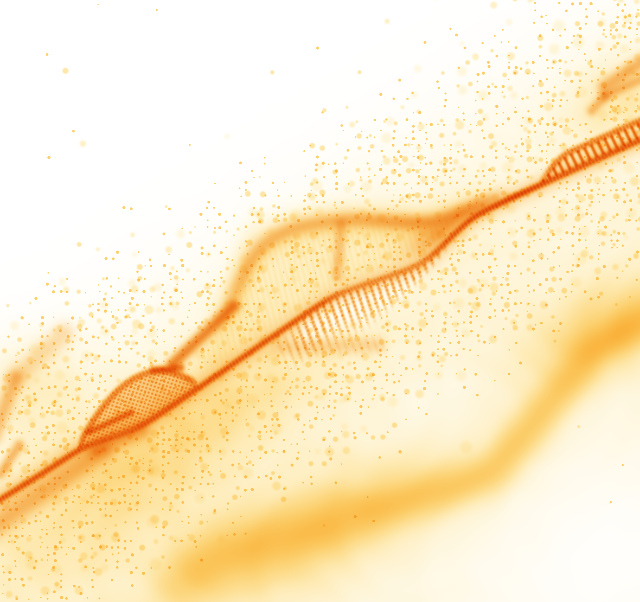
A WebGL 1 fragment shader for this background:

```glsl
precision highp float;
uniform vec2 u_resolution;

const vec3 GOLD_INK = vec3(0.015, 0.235, 0.95);  // light absorbed per density
const vec3 EMBER_INK = vec3(0.05, 0.47, 1.25);
const float TAU = 6.28318;
const float STEP = 0.004;  // spacing for slope estimates
const float THREAD_WIDTH = 0.0048;
const float RIB_PITCH = 0.0105;
const float MESH_PITCH = 0.0062;
const float DOT_DENSITY = 0.42;
const float HAZE_LEVEL = 0.17;
const float HAZE_ANGLE = 0.5;

float hash(vec2 p) {
  p = fract(p * vec2(0.1031, 0.1137));
  p += dot(p, p.yx + 33.33);
  return fract((p.x + p.y) * p.x * 17.0);
}

float bell(float d, float w) { return exp(-d * d / (w * w)); }

float stripes(float x, float pitch) { return 0.5 + 0.5 * cos(TAU * x / pitch); }

// Window with soft ends
float span(float x, float a, float b, float soft) {
  return smoothstep(a - soft, a + soft, x) * (1.0 - smoothstep(b - soft, b + soft, x));
}

// Smooth hinge: zero before t = 0, then rising with slope one
float bend(float t) { return 0.5 * (t + sqrt(t * t + 0.0006)); }

// Soft line between ends.xy and ends.zw
float streak(vec2 p, vec4 ends, float w) {
  vec2 ab = ends.zw - ends.xy, ap = p - ends.xy;
  return bell(length(ap - ab * clamp(dot(ap, ab) / dot(ab, ab), 0.0, 1.0)), w);
}

// Tilted soft ellipse
float blob(vec2 p, float cx, float cy, float rx, float ry) {
  float c = cos(HAZE_ANGLE), s = sin(HAZE_ANGLE);
  p -= vec2(cx, cy);
  p = vec2(c * p.x + s * p.y, c * p.y - s * p.x) / vec2(rx, ry);
  return exp(-dot(p, p));
}

// Paths as heights over x
float spine(float x) {
  return 0.16 + 0.62 * x + 0.15 * bend(x - 0.09) - 0.49 * bend(x - 0.125)
    + 0.416 * bend(x - 0.215) - 0.38 * bend(x - 0.521)
    + 0.78 * bend(x - 0.665) - 0.65 * bend(x - 0.735);
}
float ribbonTop(float x) {
  float belly = 0.08 * sin(0.5 * TAU * clamp((x - 0.115) / 0.2, 0.0, 1.0));
  return spine(x) + belly + 0.031 * smoothstep(0.823, 0.89, x);
}
float arch(float x) {
  return 0.11 + 0.95 * x + 1.35 * bend(x - 0.345) - 1.85 * bend(x - 0.4)
    - 0.32 * bend(x - 0.455) - 0.22 * bend(x - 0.545) + 0.5 * bend(x - 0.675);
}
float goldBand(float x) {
  return 0.45 * x - 0.084 - 0.15 * bend(x - 0.34) + 0.97 * bend(x - 0.77) - 0.75 * bend(x - 0.93);
}

// Signed distance to a path, from its heights at x and x + STEP
float across(float y, float here, float next) {
  return (y - here) / length(vec2(1.0, (next - here) / STEP));
}

// Height above the main diagonal
float rise(vec2 p) { return p.y - 0.17 - 0.6 * p.x; }

// Scattered dust, from fine and crisp to large and faint
float dust(vec2 p) {
  float sum = 0.0;
  for (int i = 0; i < 4; i++) {
    float layer = float(i), cells = 100.0 / (1.0 + 0.9 * layer);
    vec2 id = floor(p * cells), seed = id + 71.0 * layer;
    vec2 center = id + 0.3 + 0.4 * vec2(hash(seed + 3.7), hash(seed + 19.1));
    float chance = DOT_DENSITY * (1.0 - smoothstep(0.13, 0.34, abs(rise(center / cells))));
    float radius = mix(0.09, 0.25, hash(seed + 41.3)), edge = 0.06 + 0.023 * layer;
    float disc = 1.0 - smoothstep(radius - edge, radius + edge, length(p * cells - center));
    sum += disc * step(hash(seed + 7.9), chance) * mix(0.85, 0.12, sqrt(layer / 3.0));
  }
  return sum;
}

void main() {
  vec2 p = gl_FragCoord.xy / u_resolution.x;
  float x = p.x, y = p.y, xn = x + STEP;
  float low = spine(x), top = ribbonTop(x), crown = arch(x);
  float below = low - y, lift = rise(p);

  // Broad haze
  float gold = HAZE_LEVEL * (1.0 - smoothstep(-0.04, 0.03, lift));
  gold *= 1.0 - 0.9 * blob(p, 0.95, 0.06, 0.3, 0.2);
  gold *= 1.0 - 0.7 * blob(p, 0.66, 0.27, 0.13, 0.06);
  gold += 0.14 * smoothstep(-0.03, 0.02, lift) * bell(lift, 0.17);
  gold += 0.42 * blob(p, 0.28, 0.27, 0.24, 0.075);
  gold += 0.22 * blob(p, 0.16, 0.13, 0.2, 0.09);
  gold += 0.38 * blob(p, 0.48, 0.11, 0.27, 0.08);
  gold += 0.6 * blob(p, 0.95, 0.43, 0.12, 0.06);
  gold += 0.22 * blob(p, 0.05, 0.33, 0.08, 0.07);
  gold += 0.25 * blob(p, 0.97, 0.79, 0.08, 0.05);
  gold *= 1.0 + 0.12 * sin(31.0 * x + 4.0 * sin(17.0 * y)) * sin(37.0 * y + 3.0 * sin(23.0 * x));

  // Wide gold band
  float band = across(y, goldBand(x), goldBand(xn));
  gold += 0.75 * bell(band, mix(0.043, 0.03, smoothstep(0.4, 0.8, x))) * smoothstep(0.21, 0.32, x);

  // Veil under the arch
  float veil = smoothstep(-0.005, 0.03, y - top) * (1.0 - smoothstep(-0.02, 0.012, y - crown));
  veil *= span(x, 0.32, 0.74, 0.04);
  gold += veil * (0.16 + 0.09 * stripes(x + 0.25 * y, 0.009));
  float ember = 0.65 * veil * blob(p, 0.695, 0.575, 0.055, 0.025);
  float rim = across(y, crown, arch(xn));
  ember += span(x, 0.355, 0.77, 0.035) * mix(0.5, 0.85, smoothstep(0.5, 0.72, x)) * bell(rim, 0.012);
  gold += 0.3 * span(x, 0.34, 0.75, 0.04) * bell(rim, 0.026);
  ember += 0.4 * streak(p, vec4(0.533, 0.59, 0.527, 0.51), 0.009);
  ember += 1.2 * streak(p, vec4(0.27, 0.372, 0.365, 0.462), 0.009);

  // Hanging ribs and their hem
  float reach = mix(0.085, 0.022, smoothstep(0.55, 0.7, x));
  float ribs = pow(stripes(x - 0.3 * below, RIB_PITCH), 2.0);
  float hanging = span(x, 0.46, 0.69, 0.025) * smoothstep(0.0, 0.006, below)
    * (1.0 - smoothstep(0.3 * reach, reach, below));
  gold *= 1.0 - 0.75 * hanging;
  ember += hanging * ribs * (0.6 + 0.35 * stripes(below, 0.007));
  ember += 0.36 * streak(p, vec4(0.44, 0.398, 0.59, 0.402), 0.013) * (0.7 + 0.3 * ribs);

  // Twisted ribbon: meshed at the left, ribbed at the right
  float inside = smoothstep(0.0, 0.006, -below) * (1.0 - smoothstep(-0.006, 0.0, y - top));
  float mesh = 0.35 + 0.8 * stripes(x - 0.35 * y, MESH_PITCH) * stripes(y + 0.3 * x, MESH_PITCH);
  float loops = 0.12 + 1.5 * pow(stripes(x - 0.4 * below, RIB_PITCH), 2.0);
  ember += inside * mix(mesh, loops, step(0.5, x));

  // Dark beaded threads
  float beads = 0.75 + 0.25 * stripes(x + 0.5 * y, MESH_PITCH);
  float thread = across(y, low, spine(xn));
  float weight = 1.9 - 0.9 * span(x, 0.52, 0.68, 0.03) - 0.7 * span(x, 0.13, 0.22, 0.02)
    + 0.8 * bell(x - 0.81, 0.035);
  ember += weight * beads * bell(thread, THREAD_WIDTH) + 0.3 * bell(thread, 0.015);
  ember += 1.4 * smoothstep(0.004, 0.02, top - low) * beads
    * bell(across(y, top, ribbonTop(xn)), THREAD_WIDTH);
  ember += 1.3 * streak(p, vec4(0.14, 0.266, 0.205, 0.296), 0.005);
  ember += 1.2 * streak(p, vec4(0.24, 0.362, 0.282, 0.366), 0.006);
  ember += 0.5 * streak(p, vec4(0.15, 0.238, 0.22, 0.268), 0.014);
  ember += 0.55 * streak(p, vec4(-0.02, 0.11, 0.16, 0.236), 0.017);

  // Side wisps
  ember += 0.5 * streak(p, vec4(-0.01, 0.26, 0.025, 0.35), 0.012);
  ember += 0.25 * streak(p, vec4(0.025, 0.35, 0.1, 0.42), 0.016);
  ember += 0.55 * streak(p, vec4(0.0, 0.2, 0.03, 0.245), 0.008);
  ember += 0.6 * streak(p, vec4(0.945, 0.805, 1.02, 0.855), 0.011);
  ember += 0.5 * streak(p, vec4(0.925, 0.768, 0.945, 0.79), 0.008);
  ember += 0.5 * streak(p, vec4(0.945, 0.79, 1.02, 0.825), 0.008);

  gold += dust(p);
  gl_FragColor = vec4(exp(-GOLD_INK * gold - EMBER_INK * ember), 1.0);
}
```
